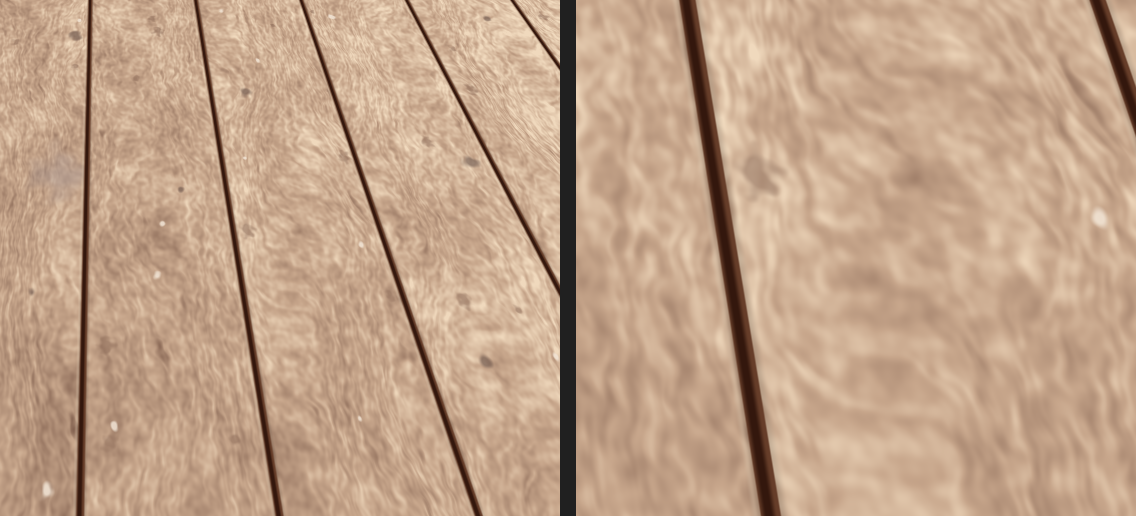
Left, the full canvas; right, a detail of the centre.
Write a Shadertoy shader that draws this texture.

```glsl
const vec3 WOOD_DARK  = vec3(0.52, 0.39, 0.32);
const vec3 WOOD_MID   = vec3(0.78, 0.65, 0.545);
const vec3 WOOD_LIGHT = vec3(0.94, 0.85, 0.74);
const vec3 KNOT_COLOR = vec3(0.43, 0.34, 0.30);
const vec3 FLECK_COLOR = vec3(0.95, 0.90, 0.84);
const vec3 WORN_COLOR = vec3(0.72, 0.64, 0.60);
const vec3 GAP_EDGE = vec3(0.40, 0.24, 0.16);
const vec3 GAP_CORE = vec3(0.20, 0.09, 0.05);

// Board layout: x is the far (top) value, y the near (bottom) value
const vec2 FIRST_GAP = vec2(0.1615, 0.1432);
const vec2 BOARD_WIDTH = vec2(0.1883, 0.3560);
const float DEPTH_SCALE = 1.6;
const float GAP_HALF_WIDTH = 0.020;

const float MID_TONE = 0.63;
const float BASE_TONE = 0.66;
const float SUN_STRENGTH = 0.20;
const float RING_STRENGTH = 0.055;
const float FIBRE_STRENGTH = 0.24;
const float FINE_STRENGTH = 0.26;
const float CRACK_STRENGTH = 0.30;
const float MOTTLE_STRENGTH = 0.28;
const vec2 WORN_CENTRE = vec2(0.105, 0.66);

vec2 hash2(vec2 p) {
    vec3 h = fract(vec3(p.xyx) * vec3(0.1031, 0.1030, 0.0973));
    h += dot(h, h.yzx + 33.33);
    return fract((h.xx + h.yz) * h.zy);
}

float gradientDot(vec2 cell, vec2 offset) {
    float angle = 6.2832 * hash2(cell).x;
    return dot(vec2(cos(angle), sin(angle)), offset);
}

float gradientNoise(vec2 p) {
    vec2 i = floor(p), f = fract(p);
    vec2 u = f * f * f * (f * (f * 6.0 - 15.0) + 10.0);
    vec2 e = vec2(1.0, 0.0);
    return mix(mix(gradientDot(i, f), gradientDot(i + e, f - e), u.x),
               mix(gradientDot(i + e.yx, f - e.yx), gradientDot(i + 1.0, f - 1.0), u.x), u.y);
}

// Irregular blots, at most one in each cell
float blots(vec2 p, float density, float radius, float seed) {
    vec2 cell = floor(p);
    vec2 rnd = hash2(cell + seed);
    vec2 centre = 0.5 + 0.5 * (hash2(cell + seed + 7.0) - 0.5);
    float r = radius * (0.5 + rnd.y);
    float d = length((fract(p) - centre) * vec2(1.0, 0.8));
    d += 0.8 * r * gradientNoise(p * 7.0 + seed);
    return step(rnd.x, density) * (1.0 - smoothstep(0.3 * r, 1.2 * r, d));
}

// Wood brightness: growth rings, broken fibres, cracks and stains
float grainTone(vec2 p, vec2 traits) {
    float swirl = gradientNoise(p * vec2(1.5, 0.75));
    swirl += 0.25 * gradientNoise(p * vec2(3.5, 2.0) + 5.0);
    float slanted = p.x + (traits.x - 0.5) * 0.25 * p.y;
    float flow = slanted + swirl * mix(0.18, 0.60, traits.y);

    float phase = flow * 8.0 + 0.7 * gradientNoise(p * vec2(6.0, 5.0));
    float visible = smoothstep(-0.1, 0.4, gradientNoise(p * vec2(2.0, 1.5) + 31.0));
    float rings = sin(6.2832 * phase) * visible * mix(0.6, 1.4, traits.y);

    float ragged = flow + 0.03 * gradientNoise(p * 12.0 + 9.0);
    float fibre = gradientNoise(vec2(ragged * 18.0, p.y * 5.0));
    float fine = gradientNoise(vec2(ragged * 34.0, p.y * 15.0) + 13.0)
               + 0.5 * gradientNoise(p * vec2(30.0, 26.0) + 97.0);
    float crack = smoothstep(0.22, 0.55, gradientNoise(vec2(ragged * 15.0, p.y * 6.0) + 23.0));
    crack *= smoothstep(-0.1, 0.35, gradientNoise(p * 3.0 + 61.0));
    float mottle = gradientNoise(p * vec2(2.2, 1.5) + 53.0)
                 + 0.5 * gradientNoise(p * vec2(8.0, 6.0) + 71.0);
    return RING_STRENGTH * rings + FIBRE_STRENGTH * fibre + FINE_STRENGTH * fine
         + MOTTLE_STRENGTH * mottle - CRACK_STRENGTH * crack;
}

void mainImage(out vec4 fragColor, in vec2 fragCoord) {
    vec2 uv = fragCoord / iResolution.xy;
    float pixel = 1.0 / iResolution.x;

    // Perspective: gaps fan out towards the viewer
    float nearness = 1.0 - uv.y;
    float width = mix(BOARD_WIDTH.x, BOARD_WIDTH.y, nearness);
    float across = (uv.x - mix(FIRST_GAP.x, FIRST_GAP.y, nearness)) / width;
    float board = floor(across);
    vec2 traits = hash2(vec2(board + 20.0, 4.0));
    vec2 p = vec2(fract(across) + 17.0 * (board + 5.0),
                  DEPTH_SCALE / width + 20.0 * traits.x);

    // Wood, brighter towards the upper right
    float tone = BASE_TONE + SUN_STRENGTH * (uv.x + 0.7 * uv.y - 0.85);
    tone += 0.05 * (traits.y - 0.5) + grainTone(p, traits);
    vec3 color = mix(WOOD_DARK, WOOD_MID, clamp(tone / MID_TONE, 0.0, 1.0));
    color = mix(color, WOOD_LIGHT, clamp((tone - MID_TONE) / (1.0 - MID_TONE), 0.0, 1.0));

    // Wear: knots, stains, pale flecks and a rubbed patch
    color = mix(color, KNOT_COLOR, 0.65 * blots(p * 2.0, 0.13, 0.09, 3.0));
    color = mix(color, WOOD_DARK, 0.50 * blots(p * 4.0, 0.07, 0.14, 41.0));
    color = mix(color, FLECK_COLOR, 0.85 * blots(p * 3.0, 0.12, 0.07, 83.0));
    float worn = length((uv - WORN_CENTRE) * vec2(1.0, 0.9));
    worn += 0.04 * gradientNoise(p * 6.0);
    color = mix(color, WORN_COLOR, 0.6 * (1.0 - smoothstep(0.01, 0.06, worn)));

    // Gaps: soft shoulders, pale left rim, core darkest on the left
    float side = (fract(across + 0.5) - 0.5) * width;
    float halfGap = GAP_HALF_WIDTH * width;
    float d = abs(side);
    color *= 1.0 - 0.14 * (1.0 - smoothstep(halfGap, 2.0 * halfGap, d));
    float rim = 1.0 - smoothstep(0.0, 0.4 * halfGap + pixel, abs(side + 1.5 * halfGap));
    color = mix(color, WOOD_LIGHT, 0.30 * rim);
    float core = 1.0 - smoothstep(0.2 * halfGap, 0.9 * halfGap, abs(side + 0.2 * halfGap));
    vec3 gapColor = mix(GAP_EDGE, GAP_CORE, core);
    float edge = 1.2 * pixel;
    color = mix(color, gapColor, 1.0 - smoothstep(halfGap - edge, halfGap + edge, d));

    fragColor = vec4(color, 1.0);
}
```
